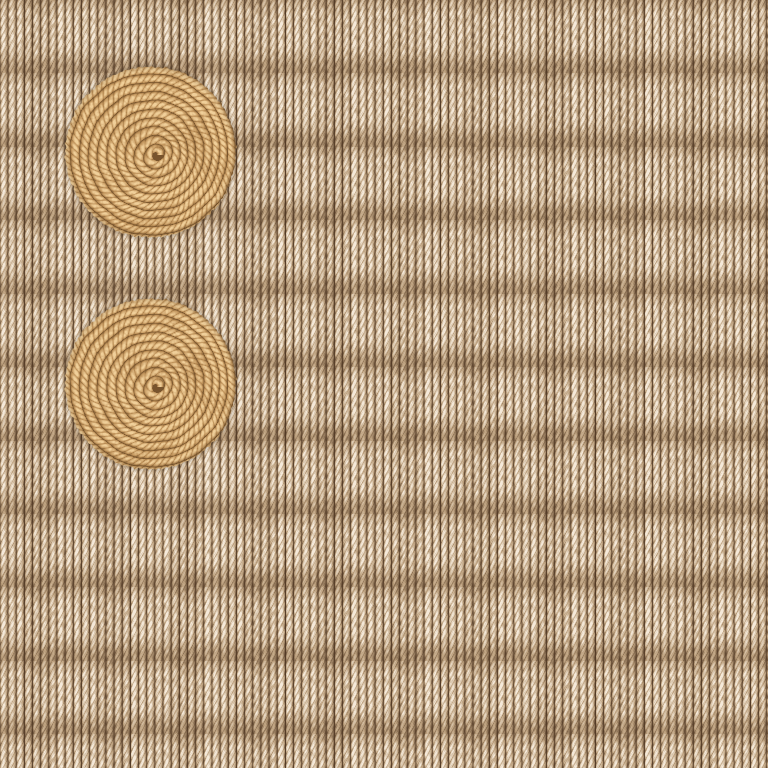
This texture is drawn by a three.js fragment shader. Its source:

```glsl
// Upright twisted ropes in shaded rows, with two coiled rope mats on the left
#define TILE 0.0956
#define ROPES 9.0
#define TWISTS 8.0
#define SLANT 1.7
#define MAT_RADIUS 0.1110
#define COIL_TURNS 10.0
#define COIL_TWIST 1.4
#define MAT_UPPER vec2(0.196, 0.802)
#define MAT_LOWER vec2(0.196, 0.500)
#define COIL_OFFSET vec2(0.008, -0.004)
#define FIBRE 0.45

varying vec2 vUv;

const float PI = 3.1415927;

vec2 hash2(vec2 p) {
  p = vec2(dot(p, vec2(127.1, 311.7)), dot(p, vec2(269.5, 183.3)));
  return fract(sin(p) * 43758.5) * 2.0 - 1.0;
}

float gradientNoise(vec2 p) {
  vec2 i = floor(p), f = fract(p);
  vec2 u = f * f * (3.0 - 2.0 * f);
  float a = dot(hash2(i), f);
  float b = dot(hash2(i + vec2(1.0, 0.0)), f - vec2(1.0, 0.0));
  float c = dot(hash2(i + vec2(0.0, 1.0)), f - vec2(0.0, 1.0));
  float d = dot(hash2(i + vec2(1.0, 1.0)), f - vec2(1.0, 1.0));
  return mix(mix(a, b, u.x), mix(c, d, u.x), u.y);
}

vec3 ramp(vec3 dark, vec3 middle, vec3 light, float t) {
  t = clamp(t, 0.0, 1.0);
  return t < 0.45 ? mix(dark, middle, t / 0.45) : mix(middle, light, (t - 0.45) / 0.55);
}

// Light on a rope: across runs from 0 to 1, twist counts strands
float ropeLight(float across, float twist, float groove) {
  float body = pow(max(sin(PI * pow(across, 0.8)), 0.0), 0.85);
  float strand = 1.0 - pow(abs(2.0 * fract(twist) - 1.0), 2.0);
  return body * mix(1.0, strand, groove);
}

// Repeating tile of upright ropes, shaded around its seam
vec3 ropeWall(vec2 uv) {
  vec2 cell = fract(vec2(uv.x, 1.0 - uv.y) / TILE);
  float column = floor(cell.x * ROPES);
  float across = fract(cell.x * ROPES);
  vec2 vary = hash2(vec2(column, 4.0));
  float twist = cell.y * TWISTS + across * SLANT + vary.x;
  float bulge = 0.07 * sin(2.0 * PI * (cell.y * TWISTS + vary.x));
  float light = ropeLight(clamp(across + bulge * across * (1.0 - across) * 4.0, 0.0, 1.0), twist, 0.52);

  float fibres = gradientNoise(vec2(twist * 4.0, cell.y * 13.0 + column * 7.0));
  float mottle = gradientNoise(cell * vec2(18.0, 9.0) + 3.0);
  light *= 1.0 + FIBRE * (fibres + 0.7 * mottle) + 0.12 * vary.y;

  float level = cell.y + 0.025 * vary.y;
  float lower = smoothstep(0.60, 0.97, level);
  float upper = 1.0 - smoothstep(-0.10, 0.26, level);
  light *= (1.0 - 0.46 * lower) * (1.0 - 0.42 * upper);
  return ramp(vec3(0.31, 0.215, 0.135), vec3(0.735, 0.625, 0.490),
              vec3(0.96, 0.915, 0.85), light * 1.02 + 0.01);
}

// Spiral of rope whose middle sits a little off the mat centre
vec3 coil(vec2 p) {
  float rim = length(p) / MAT_RADIUS;
  vec2 q = (p - COIL_OFFSET * max(1.0 - rim, 0.0)) / MAT_RADIUS;
  float angle = fract(atan(q.y, q.x) / (2.0 * PI));
  float wobble = 0.25 * gradientNoise(q * 5.0);
  float spiral = max(length(q) * COIL_TURNS - angle + wobble, 0.0);
  float turn = floor(spiral) + angle;
  float across = fract(spiral);
  float twist = PI * turn * turn * COIL_TWIST + across * 1.2;
  float light = ropeLight(across, twist, 0.66);

  float fibres = gradientNoise(q * 34.0);
  float patches = gradientNoise(q * 3.0 + 8.0);
  light = light * (0.95 + FIBRE * fibres + 0.35 * patches) + 0.09;
  vec3 color = ramp(vec3(0.40, 0.27, 0.13), vec3(0.75, 0.575, 0.355),
                    vec3(0.94, 0.81, 0.60), light);
  return color * (1.0 - 0.08 * smoothstep(0.92, 1.0, rim));
}

// Lays one mat with a faint contact shadow and a frayed rim
vec3 layMat(vec3 ground, vec2 p) {
  float strands = sin(atan(p.y, p.x) * 80.0);
  float fray = 0.0006 * strands + 0.0025 * gradientNoise(p * 120.0);
  float edge = length(p) - MAT_RADIUS + fray;
  float shadow = 1.0 - smoothstep(0.0, 0.006, edge);
  float cover = 1.0 - smoothstep(-0.001, 0.001, edge);
  return mix(ground * (1.0 - 0.12 * shadow), coil(p), cover);
}

void main() {
  vec3 color = ropeWall(vUv);
  color = layMat(color, vUv - MAT_UPPER);
  color = layMat(color, vUv - MAT_LOWER);
  gl_FragColor = vec4(color, 1.0);
}
```
